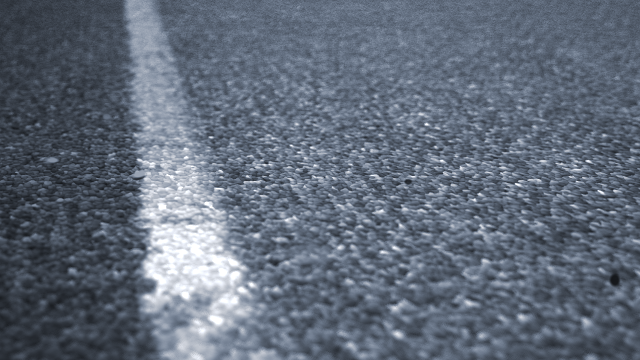
A Shadertoy shader for this texture:

```glsl
// Wet asphalt with a worn white lane line, seen low with a shallow depth of field.
// Screen points project onto a road plane of warped Voronoi grit; a spiral of
// samples over the lens blur disc softens whatever lies away from the focus row.

const vec2 VANISH = vec2(0.32, 1.33);      // vanishing point, in canvas heights
const float STONES_PER_UNIT = 50.0;
const float FORESHORTEN = 1.6;
const float FOCUS_ROW = 0.51;
const int LENS_SAMPLES = 24;

float hash(vec2 p) {
    return fract(sin(dot(p, vec2(127.1, 311.7))) * 43758.545);
}

float noise(vec2 p) {
    vec2 i = floor(p), f = fract(p);
    f = f * f * (3.0 - 2.0 * f);
    return mix(mix(hash(i), hash(i + vec2(1, 0)), f.x),
               mix(hash(i + vec2(0, 1)), hash(i + vec2(1, 1)), f.x), f.y);
}

// Elliptical spot: 1 in the middle, falling to 0 at its rim.
float spot(vec2 p, vec2 centre, vec2 radii) {
    return 1.0 - smoothstep(0.45, 1.0, length((p - centre) / radii));
}

// Relative brightness of the grit, averaging about 1, with uneven dark gaps.
float stoneShade(vec2 q) {
    float rough = noise(q * 1.9 + 5.0);
    q += 0.7 * vec2(rough, noise(q * 1.6 + 23.0)) - 0.35;
    vec2 cell = floor(q), nearOffset = vec2(0);
    float nearest = 8.0, second = 8.0, tone = 0.0;
    for (int j = -1; j <= 1; j++)
    for (int i = -1; i <= 1; i++) {
        vec2 id = cell + vec2(i, j);
        vec2 offset = q - id - vec2(hash(id), hash(id + 37.3));
        float d = length(offset);
        if (d < nearest) {
            second = nearest;
            nearest = d;
            nearOffset = offset;
            tone = hash(id + 71.9);
        } else {
            second = min(second, d);
        }
    }
    float gap = smoothstep(0.0, 0.3, second - nearest);
    float glint = 0.4 * smoothstep(0.88, 1.0, tone);
    float facet = 1.0 + 0.6 * clamp(nearOffset.y, -0.7, 0.7);
    float stone = (0.66 + 0.66 * tone + glint) * facet;
    return stone * mix(0.6 + 0.3 * rough, 1.0, gap) * (0.8 + 0.5 * rough);
}

// Sky light on the road: dim on the left, falling off to the corners.
float roadLight(vec2 p) {
    float sideways = mix(0.33, 0.465, smoothstep(0.1, 0.75, p.x));
    vec2 v = (p - vec2(1.0, 0.68)) * vec2(0.72, 0.88);
    return sideways * (1.0 - 0.46 * dot(v, v));
}

// Paint coverage across the line, with soft ragged edges and worn patches.
float paintCover(vec2 road, vec2 q, float row) {
    float ragged = 0.05 * (noise(q * 0.45) - 0.5) + 0.03 * (noise(q * 1.3) - 0.5);
    float x = road.x + ragged;
    float band = smoothstep(0.06, 0.115, x) * (1.0 - smoothstep(0.25, 0.385, x));
    float wear = 0.55 * noise(q * vec2(0.24, 0.32)) + 0.45 * noise(q * 0.8 + 9.0);
    float worn = mix(0.44, 0.28, smoothstep(0.0, 0.35, row));
    return band * mix(0.4, 1.0, smoothstep(worn - 0.14, worn + 0.18, wear));
}

// Reflected brightness of the paint, strongest in the lower middle.
float paintLight(float row) {
    float d = (row - 0.28) / 0.22;
    return 0.65 + 0.32 * exp(-d * d);
}

float roadBrightness(vec2 p) {
    float scale = max(VANISH.y - p.y, 0.05);
    vec2 road = vec2(p.x - VANISH.x, FORESHORTEN) / scale;
    vec2 q = road * STONES_PER_UNIT;
    float stone = stoneShade(q);
    float patches = 0.92 + 0.16 * noise(q * vec2(0.12, 0.16));
    float asphalt = roadLight(p) * stone * patches;
    float paint = paintLight(p.y) * (0.55 + 0.45 * stone);
    return mix(asphalt, paint, paintCover(road, q, p.y));
}

// Small leaves, pale grit and dark lumps lying on the road.
float addDebris(float lum, vec2 p) {
    vec2 leaf = p - vec2(0.387, 0.516);
    leaf.y -= 0.2 * leaf.x;
    lum = mix(lum, 0.10, 0.7 * spot(leaf, vec2(0.0, -0.009), vec2(0.024, 0.008)));
    lum = mix(lum, 0.64, spot(leaf, vec2(0), vec2(0.025, 0.012)));
    lum = mix(lum, 0.56, spot(p, vec2(0.146, 0.555), vec2(0.022, 0.009)));
    lum = mix(lum, 0.48, 0.7 * spot(p, vec2(0.296, 0.676), vec2(0.014, 0.011)));
    lum = mix(lum, 0.52, 0.4 * spot(p, vec2(0.868, 0.294), vec2(0.09, 0.035)));
    lum = mix(lum, 0.07, 0.9 * spot(p, vec2(1.708, 0.222), vec2(0.018, 0.023)));
    return mix(lum, 0.08, 0.8 * spot(p, vec2(1.134, 0.495), vec2(0.014, 0.010)));
}

vec3 coolGrade(float lum) {
    vec3 slate = lum * vec3(0.89, 1.0, 1.16);
    vec3 silver = lum * vec3(0.98, 1.0, 1.04);
    return mix(slate, silver, smoothstep(0.4, 0.85, lum));
}

void mainImage(out vec4 fragColor, in vec2 fragCoord) {
    vec2 p = fragCoord / iResolution.y;
    float blur = 0.0014 + 0.017 * abs(p.y - FOCUS_ROW);
    float lum = 0.0;
    for (int i = 0; i < LENS_SAMPLES; i++) {
        float k = float(i) + 0.5, angle = k * 2.39996;
        float radius = blur * sqrt(k / float(LENS_SAMPLES));
        lum += roadBrightness(p + radius * vec2(cos(angle), sin(angle)));
    }
    lum = addDebris(lum / float(LENS_SAMPLES), p);
    fragColor = vec4(clamp(coolGrade(lum), 0.0, 1.0), 1.0);
}
```
